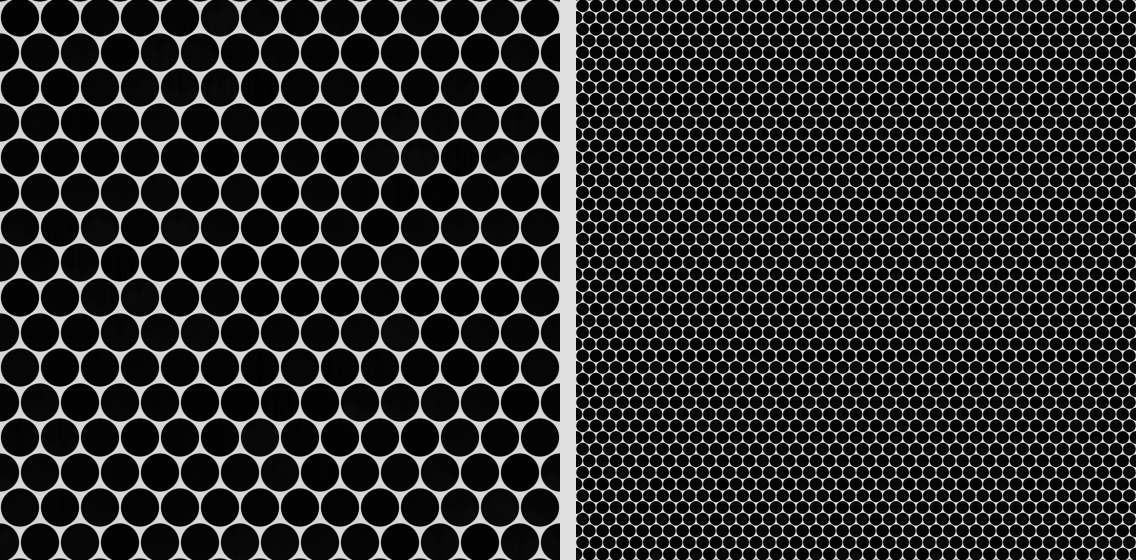
Left: one tile. Right: repeated 3 by 3.
A WebGL 2 fragment shader for this pattern:

```glsl
#version 300 es
precision highp float;
// Glossy black penny-round tiles in staggered rows with pale grey grout.

#define COLS 14.0         // tiles across
#define ROWS 16.0         // tiles down, even so the stagger wraps
#define RADIUS 0.0341     // tile radius, in canvas widths
#define EDGE_SOFT 0.0014  // least width of the tile edge
#define GLAZE_BASE 0.007  // darkest glaze
#define TILE_VARY 0.014   // brightness spread between tiles
#define HAZE 0.020        // strength of cloudy patches
#define STREAK 0.010      // strength of vertical brush streaks
#define GROUT_VARY 0.008  // slight grout mottling

uniform vec2 u_resolution;
out vec4 fragColor;

const float TAU = 6.2831853;
const vec3 GROUT_COLOR = vec3(0.845);

vec2 hash2(vec2 id) {
    vec3 p = fract(id.xyx * vec3(0.1031, 0.1030, 0.0973));
    p += dot(p, p.yzx + 33.33);
    return fract((p.xx + p.yz) * p.zy);
}

// Broad light variation; whole frequencies make it wrap.
float broadTone(vec2 uv) {
    float a = sin(TAU * (uv.x + 2.0 * uv.y) + 0.6);
    float b = sin(TAU * (2.0 * uv.x - uv.y) + 2.1);
    float c = sin(TAU * (uv.x - 3.0 * uv.y) + 4.0);
    return 0.5 + (a + b + c) / 6.0;
}

// Fine vertical streaks, q in tile radii from the tile centre.
float streaks(vec2 q, float phase) {
    float bend = 0.4 * sin(2.0 * q.y + phase);
    float s = sin(9.0 * q.x + bend + phase);
    s += 0.7 * sin(17.0 * q.x - bend + 2.3 * phase);
    s += 0.5 * sin(31.0 * q.x + 1.7 * phase);
    return smoothstep(-0.4, 1.8, s);
}

// Cloudy film with an uneven upper boundary.
float haze(vec2 q, float phase) {
    float rim = 0.25 * sin(3.0 * q.x + phase) + 0.12 * sin(8.0 * q.x + 2.0 * phase);
    float level = 0.6 * sin(phase * 1.3);
    return 1.0 - smoothstep(-0.35, 0.35, q.y - level - rim);
}

// Near-black glaze that differs from tile to tile.
float glaze(vec2 uv, vec2 q, vec2 id) {
    vec2 rnd = hash2(id + 1.0);
    float phase = TAU * rnd.y;
    float film = haze(q, phase) * smoothstep(0.25, 1.0, rnd.x);
    float brushed = streaks(q, phase) * (0.25 + 0.75 * rnd.y);
    return GLAZE_BASE + TILE_VARY * rnd.x
         + broadTone(uv) * (HAZE * film + STREAK * brushed);
}

void main() {
    vec2 uv = gl_FragCoord.xy / u_resolution;
    float pixel = 1.0 / min(u_resolution.x, u_resolution.y);

    // Nearest tile centre among the row here and its two neighbours.
    float nearest = 1.0;
    vec2 offset = vec2(0.0);
    vec2 tileId = vec2(0.0);
    for (int j = -1; j <= 1; j++) {
        float row = floor(uv.y * ROWS) + float(j);
        float shift = 0.5 * mod(row, 2.0);
        float col = floor(uv.x * COLS - shift + 0.5);
        vec2 d = uv - vec2((col + shift) / COLS, (row + 0.5) / ROWS);
        if (length(d) < nearest) {
            nearest = length(d);
            offset = d;
            tileId = mod(vec2(col, row), vec2(COLS, ROWS));
        }
    }

    // Grout with faint wrapping mottling.
    float mottle = sin(TAU * (23.0 * uv.x + 9.0 * uv.y)) * sin(TAU * (31.0 * uv.y - 7.0 * uv.x));
    vec3 grout = GROUT_COLOR + GROUT_VARY * mottle;

    // Tile over grout, with a smooth edge.
    vec3 tile = vec3(glaze(uv, offset / RADIUS, tileId));
    float halfEdge = 0.5 * max(EDGE_SOFT, 1.5 * pixel);
    float groutMask = smoothstep(-halfEdge, halfEdge, nearest - RADIUS);
    fragColor = vec4(mix(tile, grout, groutMask), 1.0);
}
```
